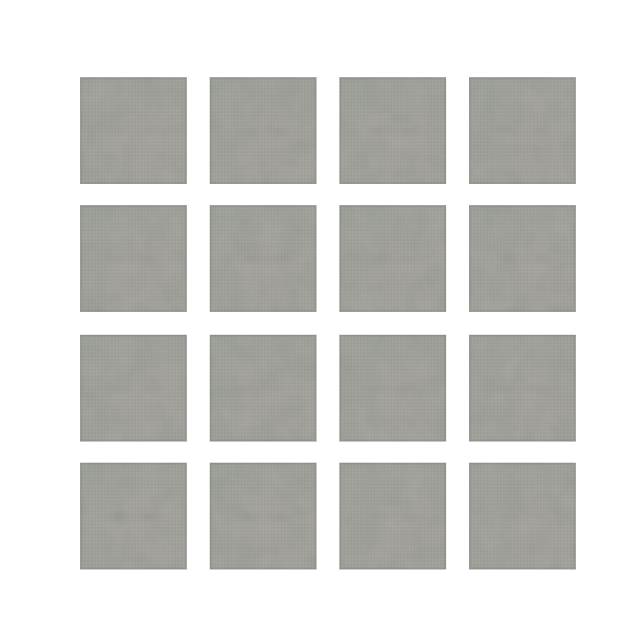
Reproduce this pattern procedurally as a Shadertoy shader.

```glsl
// A four by four grid of grey woven swatches on white.
// Each swatch is a box distance filled with fine crossed threads, a dark hem,
// a soft warm centre with faint smudges, and gradient noise seeded per swatch.

const float COUNT = 4.0;                        // swatches across and down
const vec2 GRID_CENTRE = vec2(0.0124, -0.0052); // offset from canvas centre
const vec2 PITCH = vec2(0.2026, 0.1999);        // spacing of swatch centres
const float MIDDLE_GAP = 0.0026;                // extra space between rows 2 and 3
const float HALF_SIDE = 0.0833;
const float THREADS = 32.0;                     // threads across a swatch
const float THREAD_DEPTH = 0.010;
const float HEM_WIDTH = 0.0014;
const float HEM_DEPTH = 0.13;
const float MOTTLE_DEPTH = 0.016;
const float SMUDGE_DEPTH = 0.020;
const vec3 PAPER = vec3(1.0);
const vec3 COOL_GREY = vec3(0.615, 0.625, 0.600);
const vec3 WARM_GREY = vec3(0.635, 0.625, 0.608);
const float TAU = 6.2831853;

// Unit gradient at a lattice point
vec2 latticeGradient(vec2 cell) {
    vec3 h = fract(cell.xyx * vec3(0.1031, 0.1030, 0.0973));
    h += dot(h, h.yzx + 33.33);
    float angle = TAU * fract((h.x + h.y) * h.z);
    return vec2(cos(angle), sin(angle));
}

float gradientNoise(vec2 p) {
    vec2 i = floor(p), f = fract(p);
    vec2 u = f * f * f * (f * (f * 6.0 - 15.0) + 10.0);
    vec2 e = vec2(1.0, 0.0);
    float a = dot(latticeGradient(i), f);
    float b = dot(latticeGradient(i + e), f - e);
    float c = dot(latticeGradient(i + e.yx), f - e.yx);
    float d = dot(latticeGradient(i + e.xx), f - e.xx);
    return mix(mix(a, b, u.x), mix(c, d, u.x), u.y);
}

float boxDistance(vec2 p, float halfSide) {
    vec2 d = abs(p) - halfSide;
    return length(max(d, 0.0)) + min(max(d.x, d.y), 0.0);
}

float softSpot(vec2 p, vec2 centre, vec2 radius) {
    vec2 d = (p - centre) / radius;
    return exp(-dot(d, d));
}

// Cloth colour; s spans -1 to 1 over the swatch
vec3 clothColour(vec2 s, vec2 seed, float pixel) {
    float mottle = gradientNoise(s * 2.2 + seed)
                 + 0.5 * gradientNoise(s * 5.5 + seed + 7.0);

    // Warm centre, cooler towards the left and top
    float warmth = 0.35 + 0.5 * softSpot(s, vec2(0.1, -0.15), vec2(0.65))
                 + 0.15 * (s.x - s.y) + 0.5 * mottle;
    vec3 colour = mix(COOL_GREY, WARM_GREY, clamp(warmth, 0.0, 1.0));
    colour += MOTTLE_DEPTH * mottle;

    // Paired smudges above a pale patch
    float smudge = softSpot(s, vec2(-0.27, -0.01), vec2(0.17, 0.07))
                 + softSpot(s, vec2(0.30, -0.01), vec2(0.17, 0.07))
                 - 0.7 * softSpot(s, vec2(0.03, -0.19), vec2(0.35, 0.12));
    float strength = 0.75 + 0.7 * gradientNoise(seed * 0.37 + 0.5);
    colour -= SMUDGE_DEPTH * smudge * strength;

    // Crossed threads, uneven in depth, fading when finer than pixels
    vec2 threads = cos(s * THREADS * 0.5 * TAU);
    vec2 uneven = 0.8 + 0.6 * vec2(gradientNoise(vec2(s.x * 7.0, s.y) + seed),
                                   gradientNoise(vec2(s.x, s.y * 7.0) - seed));
    float period = 2.0 * HALF_SIDE / THREADS;
    float visible = 1.0 - smoothstep(0.4, 0.7, pixel / period);
    return colour + THREAD_DEPTH * visible * dot(threads, uneven);
}

void mainImage(out vec4 fragColor, in vec2 fragCoord) {
    float pixel = 1.0 / min(iResolution.x, iResolution.y);
    vec2 p = (fragCoord - 0.5 * iResolution.xy) * pixel - GRID_CENTRE;

    // Nearest swatch and position within it
    p.y -= sign(p.y) * 0.5 * MIDDLE_GAP;
    vec2 id = clamp(floor(p / PITCH + 0.5 * COUNT), 0.0, COUNT - 1.0);
    vec2 local = p - (id - 0.5 * (COUNT - 1.0)) * PITCH;

    float dist = boxDistance(local, HALF_SIDE);
    vec2 seed = id * vec2(17.3, 23.7) + 11.0;
    vec3 cloth = clothColour(local / HALF_SIDE, seed, pixel);

    // Dark hem just inside the edge
    cloth -= HEM_DEPTH * exp(min(dist, 0.0) / HEM_WIDTH);

    float coverage = clamp(0.5 - dist / pixel, 0.0, 1.0);
    fragColor = vec4(mix(PAPER, cloth, coverage), 1.0);
}
```
